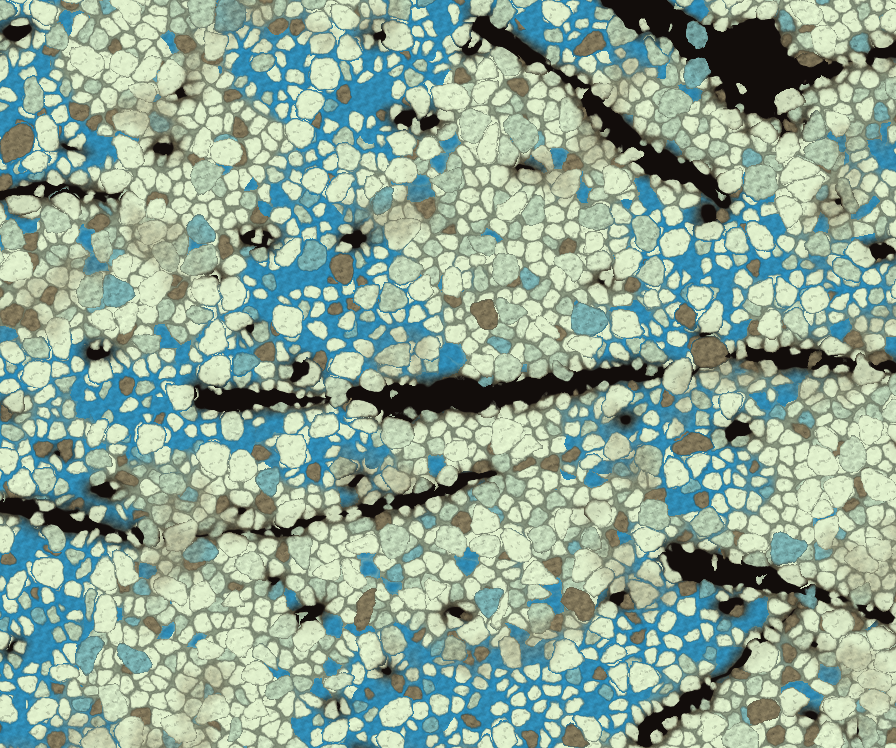
Give the GLSL for this texture, as a Shadertoy shader.

```glsl
// Thin section of porous sandstone: pale grains, blue pores and black organic seams.

const float FINE_GRAINS = 44.0;    // cells per canvas height
const float COARSE_GRAINS = 27.0;
const float COARSE_SHARE = 0.40;
const float ROUNDNESS = 9.0;       // lower is rounder
const float SPECK_GRID = 9.0;
const float SPECK_SHARE = 0.45;

const vec3 QUARTZ = vec3(0.88, 0.94, 0.80);
const vec3 FELDSPAR = vec3(0.70, 0.79, 0.68);
const vec3 TEAL = vec3(0.47, 0.68, 0.68);
const vec3 BROWN = vec3(0.50, 0.46, 0.35);
const vec3 CEMENT = vec3(0.52, 0.57, 0.48);
const vec3 PORE = vec3(0.17, 0.54, 0.71);
const vec3 STAIN = vec3(0.24, 0.21, 0.15);
const vec3 ORGANIC = vec3(0.07, 0.05, 0.045);

// Organic seams: start and end points, then half widths
const int SEAMS = 11;
const vec4 SEAM[SEAMS] = vec4[](
    vec4(0.65, 0.97, 0.97, 0.72), vec4(0.27, 0.47, 0.65, 0.465),
    vec4(0.65, 0.465, 1.0, 0.525), vec4(1.0, 0.525, 1.2, 0.51),
    vec4(0.0, 0.32, 0.27, 0.275), vec4(0.27, 0.275, 0.66, 0.36),
    vec4(0.92, 0.25, 1.2, 0.17), vec4(0.87, 0.02, 1.08, 0.19),
    vec4(0.86, 1.0, 1.02, 0.89), vec4(1.0, 0.89, 1.2, 0.93),
    vec4(0.0, 0.74, 0.16, 0.74));
const float SEAM_WIDTH[SEAMS] = float[](
    0.017, 0.018, 0.011, 0.013, 0.009, 0.010, 0.024, 0.016, 0.058, 0.022, 0.011);

struct Grain { float inset; float id; };

vec2 hash2(vec2 p) {
    return fract(sin(vec2(dot(p, vec2(127.1, 311.7)), dot(p, vec2(269.5, 183.3)))) * 43758.5);
}

// Layered, rotated sines, roughly -1 to 1
float waves(vec2 p) {
    float sum = 0.0, amp = 0.55;
    for (int i = 0; i < 5; i++) {
        p = mat2(0.8, 0.6, -0.6, 0.8) * p + 1.7;
        sum += amp * sin(p.x + 1.3 * sin(p.y * 0.83));
        p *= 1.9;
        amp *= 0.56;
    }
    return sum;
}

// Rounded cellular grains: distance inside the border and a random id
Grain grains(vec2 uv, float scale) {
    vec2 p = uv * scale, base = floor(p), cell = base, nearest = vec2(0.0);
    float best = 9.0;
    for (int k = 0; k < 9; k++) {
        vec2 c = base + vec2(k % 3, k / 3) - 1.0;
        vec2 r = c + hash2(c) - p;
        if (dot(r, r) < best) { best = dot(r, r); nearest = r; cell = c; }
    }
    float sum = 0.0;
    for (int k = 0; k < 25; k++) {
        vec2 c = cell + vec2(k % 5, k / 5) - 2.0;
        vec2 r = c + hash2(c) - p, across = r - nearest;
        if (dot(across, across) > 1e-4)
            sum += exp(-ROUNDNESS * dot(0.5 * (r + nearest), normalize(across)));
    }
    return Grain(-log(sum) / (ROUNDNESS * scale), hash2(cell + scale).x);
}

float segmentDistance(vec2 p, vec2 a, vec2 b) {
    vec2 ab = b - a;
    return length(p - a - ab * clamp(dot(p - a, ab) / dot(ab, ab), 0.0, 1.0));
}

// Signed distance to the seams and the scattered specks
float organicDistance(vec2 uv) {
    vec2 p = uv + 0.010 * vec2(waves(uv * 26.0), waves(uv * 26.0 + 40.0));
    float swell = 0.75 + 0.75 * waves(uv * 19.0 + 7.0), d = 1.0;
    for (int i = 0; i < SEAMS; i++)
        d = min(d, segmentDistance(p, SEAM[i].xy, SEAM[i].zw) - SEAM_WIDTH[i] * swell);
    vec2 base = floor(p * SPECK_GRID);
    for (int k = 0; k < 9; k++) {
        vec2 c = base + vec2(k % 3, k / 3) - 1.0, h = hash2(c + 71.0);
        vec2 r = p - (c + hash2(c + 13.0)) / SPECK_GRID;
        float radius = mix(0.005, 0.017, h.y * h.y);
        if (h.x < SPECK_SHARE) d = min(d, length(r * vec2(0.8, 1.15)) - radius);
    }
    return d;
}

vec3 grainColor(float id, float mottle, float fleck) {
    float kind = fract(id * 57.3);
    vec3 color = mix(QUARTZ, FELDSPAR, smoothstep(0.58, 0.78, kind));
    if (kind > 0.88) color = TEAL;
    if (kind > 0.93) color = BROWN;
    float roughness = mix(0.025, 0.13, smoothstep(0.5, 0.8, kind));
    return color * (1.0 + roughness * mottle - 0.16 * fleck);
}

void mainImage(out vec4 fragColor, in vec2 fragCoord) {
    vec2 uv = fragCoord / iResolution.y;
    float soft = max(0.8 / iResolution.y, 0.0011);
    vec2 p = uv + 0.0028 * vec2(waves(uv * 130.0), waves(uv * 130.0 + 31.0));
    float mottle = waves(uv * 420.0);
    float fleck = smoothstep(0.45, 0.9, waves(uv * 310.0 + 90.0));

    // Pore space grows in patches and fades near the lower right
    float porosity = smoothstep(-0.6, 0.8, waves(uv * 11.0 + 3.0));
    porosity *= 1.0 - 0.65 * smoothstep(0.75, 1.25, uv.x - 0.5 * uv.y + 0.1);

    // Fine grains, some missing as pores, beneath scattered coarse ones
    Grain grain = grains(p, FINE_GRAINS);
    bool hollow = grain.id < 0.03 + 0.17 * porosity;
    if (hollow) grain.inset = -0.2 * abs(grain.inset);
    Grain coarse = grains(p + 5.0, COARSE_GRAINS);
    if (coarse.id < COARSE_SHARE && coarse.inset > 0.0) { grain = coarse; hollow = false; }

    float gap = mix(0.0002, 0.0017, porosity);
    float fill = hollow ? 0.95 : smoothstep(0.3, 0.8, porosity);
    vec3 color = mix(CEMENT, PORE, fill) * (1.0 + 0.10 * mottle);
    color = mix(color, grainColor(grain.id, mottle, fleck),
                smoothstep(gap - soft, gap + soft, grain.inset));
    float rim = 1.0 - smoothstep(0.0, 0.0018, abs(grain.inset - gap));
    color *= 1.0 - (hollow ? 0.08 : 0.26) * rim * (0.8 + 0.5 * mottle);

    // Clay haze and brown stain along the grain borders
    float haze = smoothstep(0.35, 0.95, waves(uv * 16.0 + 55.0));
    color = mix(color, BROWN * (1.0 + 0.3 * mottle), 0.38 * haze);
    float organic = organicDistance(uv);
    float border = 1.0 - smoothstep(0.0005, 0.0045, grain.inset);
    float fringe = 1.0 - smoothstep(-0.004, 0.022, organic);
    color = mix(color, STAIN * (1.0 + 0.35 * mottle), fringe * (0.12 + 0.78 * border));

    // Black matter squeezes around grains; a few resist inside it
    float resistance = fract(grain.id * 31.7) > 0.8 ? 6.0 : 1.1;
    float front = organic + resistance * max(grain.inset - 0.0008, 0.0);
    color = mix(color, ORGANIC, 1.0 - smoothstep(-soft, 1.6 * soft, front));

    fragColor = vec4(clamp(color, 0.0, 1.0), 1.0);
}
```
